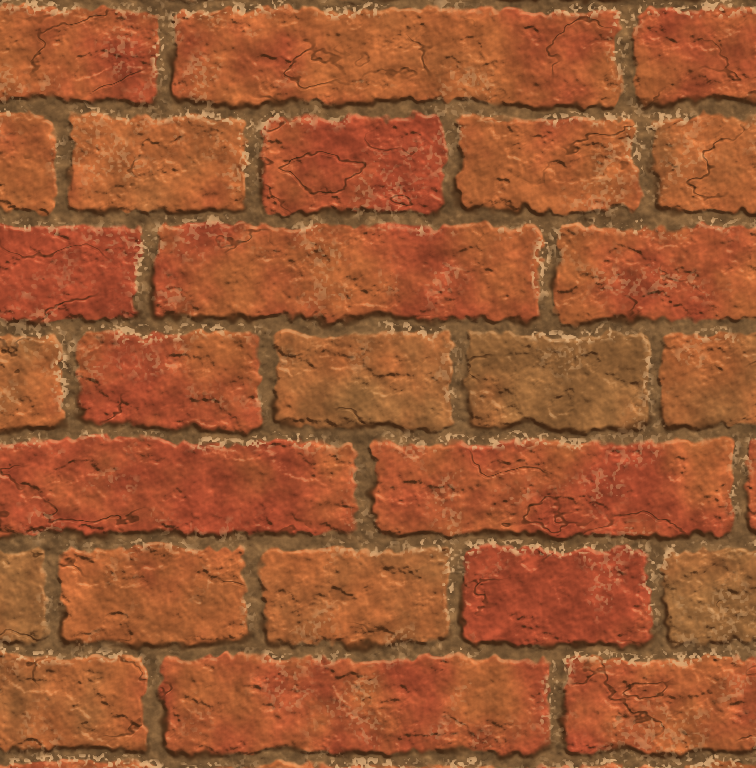
A WebGL 2 fragment shader for this texture:

```glsl
#version 300 es
precision highp float;
// Weathered brick wall: seven courses alternating long and short bricks, with crumbly mortar.
uniform vec2 u_resolution;
out vec4 fragColor;

const float COURSE_HEIGHT = 0.1406;
const float COURSE_START = 0.0026;
const vec2 TO_LIGHT = vec2(0.45, -0.89);   // y points down the wall

const vec3 TAN = vec3(0.55, 0.37, 0.21);
const vec3 ORANGE = vec3(0.66, 0.37, 0.20);
const vec3 CRIMSON = vec3(0.61, 0.27, 0.17);
const vec3 MORTAR = vec3(0.47, 0.34, 0.21);
const vec3 CREAM = vec3(0.86, 0.67, 0.47);
const vec3 SHADOW = vec3(0.24, 0.14, 0.07);

// Per course: first joint and brick pitch
const vec2 COURSES[7] = vec2[7](
  vec2(0.219, 0.598), vec2(0.079, 0.254), vec2(0.191, 0.521), vec2(0.094, 0.253),
  vec2(0.471, 0.492), vec2(0.070, 0.262), vec2(0.204, 0.518));

// Per brick: 0 is tan, 0.5 is orange, 1 is crimson
const vec4 TINTS[7] = vec4[7](
  vec4(0.6, 0.55, 0.6, 0.5), vec4(0.4, 0.4, 0.8, 0.6), vec4(0.85, 0.7, 0.6, 0.7),
  vec4(0.4, 0.7, 0.25, 0.05), vec4(0.75, 0.72, 0.75, 0.8), vec4(0.1, 0.45, 0.35, 0.9),
  vec4(0.4, 0.68, 0.6, 0.6));

struct Brick {
  float dist;    // signed distance to the brick outline
  float tint;
  float facing;  // how far towards the lit side of the brick
};

float hash(vec2 p) {
  vec3 q = fract(p.xyx * 0.1031);
  q += dot(q, q.yzx + 33.33);
  return fract((q.x + q.y) * q.z);
}

float noise(vec2 p) {
  vec2 i = floor(p), f = fract(p);
  f = f * f * (3.0 - 2.0 * f);
  return mix(mix(hash(i), hash(i + vec2(1, 0)), f.x),
             mix(hash(i + vec2(0, 1)), hash(i + vec2(1, 1)), f.x), f.y);
}

float fbm(vec2 p) {
  float sum = 0.0, amp = 0.5;
  for (int i = 0; i < 5; i++) {
    sum += amp * noise(p);
    p = mat2(1.6, 1.2, -1.2, 1.6) * p + 17.0;
    amp *= 0.5;
  }
  return sum;
}

float roundBox(vec2 p, vec2 halfSize, float radius) {
  vec2 q = abs(p) - halfSize + radius;
  return length(max(q, 0.0)) + min(max(q.x, q.y), 0.0) - radius;
}

Brick brickAt(vec2 p) {
  // Uneven outlines come from bending the grid
  p += 0.022 * (vec2(fbm(p * 16.0), fbm(p * 16.0 + 40.0)) - 0.48);
  p += 0.009 * (vec2(noise(p * 95.0), noise(p * 95.0 + 9.0)) - 0.5);
  float row = floor((p.y - COURSE_START) / COURSE_HEIGHT);
  int course = int(mod(row, 7.0));
  vec2 size = vec2(COURSES[course].y, COURSE_HEIGHT);
  vec2 cell = (p - vec2(COURSES[course].x, COURSE_START)) / size;
  vec2 local = (fract(cell) - 0.5) * size;
  vec2 halfSize = 0.5 * size - vec2(0.0105, 0.0095);
  int index = int(mod(floor(cell.x) + 1.0, 4.0));
  return Brick(roundBox(local, halfSize, 0.012), TINTS[course][index],
               dot(local / halfSize, TO_LIGHT));
}

float crackMask(vec2 p) {
  float ridge = abs(fbm(p * vec2(9.0, 14.0) + 7.0) - 0.48);
  return smoothstep(0.016, 0.002, ridge) * smoothstep(0.5, 0.75, noise(p * 13.0 + 3.0));
}

float wallHeight(vec2 p, float dist) {
  float face = smoothstep(0.004, -0.005, dist);
  float pits = smoothstep(0.53, 0.68, fbm(p * vec2(26.0, 36.0) + 5.0));
  float rough = 1.1 * fbm(p * vec2(48.0, 62.0)) + 0.3 * noise(p * 170.0);
  return face * (0.7 - 0.5 * pits - 0.2 * crackMask(p)) + rough;
}

vec3 brickColor(vec2 p, float tint) {
  float t = clamp(tint + 0.8 * (fbm(p * 11.0 + 21.0) - 0.48), 0.0, 1.0);
  vec3 color = mix(TAN, ORANGE, smoothstep(0.0, 0.5, t));
  color = mix(color, CRIMSON, smoothstep(0.45, 0.9, t));
  return color * (0.76 + 0.54 * fbm(p * 45.0 + 60.0));
}

void main() {
  vec2 p = vec2(gl_FragCoord.x, u_resolution.y - gl_FragCoord.y) / u_resolution.y;
  Brick brick = brickAt(p);
  vec2 ahead = p + TO_LIGHT * 0.0035;
  float slope = wallHeight(p, brick.dist) - wallHeight(ahead, brickAt(ahead).dist);

  // Brick faces set in mortar
  vec3 mortar = MORTAR * (0.7 + 0.6 * fbm(p * 70.0));
  vec3 color = mix(mortar, brickColor(p, brick.tint), smoothstep(0.0025, -0.0025, brick.dist));

  // Directional relief, cracks and the broken shadow under each brick
  color *= 1.0 + 0.55 * clamp(slope, -0.4, 0.4);
  color = mix(color, SHADOW, 0.8 * smoothstep(0.16, 0.55, -slope));
  color = mix(color, CREAM, 0.4 * smoothstep(0.16, 0.6, slope));
  color = mix(color, SHADOW, 0.5 * crackMask(p) * smoothstep(0.0, -0.006, brick.dist));
  float under = smoothstep(0.007, 0.0, abs(brick.dist - 0.001)) * smoothstep(0.1, -0.7, brick.facing);
  color = mix(color, SHADOW, 0.75 * under * smoothstep(0.3, 0.6, fbm(p * 22.0 + 50.0)));

  // Pale mortar crumbs on lit rims, with a few flecks on the faces
  float grain = 0.55 * noise(p * 180.0) + 0.45 * noise(p.yx * 310.0 + 11.0);
  float rim = smoothstep(0.014, 0.003, abs(brick.dist - 0.001)) * smoothstep(-0.5, 0.5, brick.facing);
  float worn = smoothstep(0.34, 0.58, fbm(p * 15.0 + 31.0));
  float flecks = 0.4 * smoothstep(0.52, 0.7, fbm(p * 19.0 + 80.0));
  float crumbs = smoothstep(0.5, 0.66, grain) * max(rim * worn, flecks);
  color = mix(color, CREAM, 0.85 * crumbs);

  // Fine printed grain
  color *= 0.95 + 0.1 * noise(p * vec2(260.0, 200.0));
  fragColor = vec4(color, 1.0);
}
```
